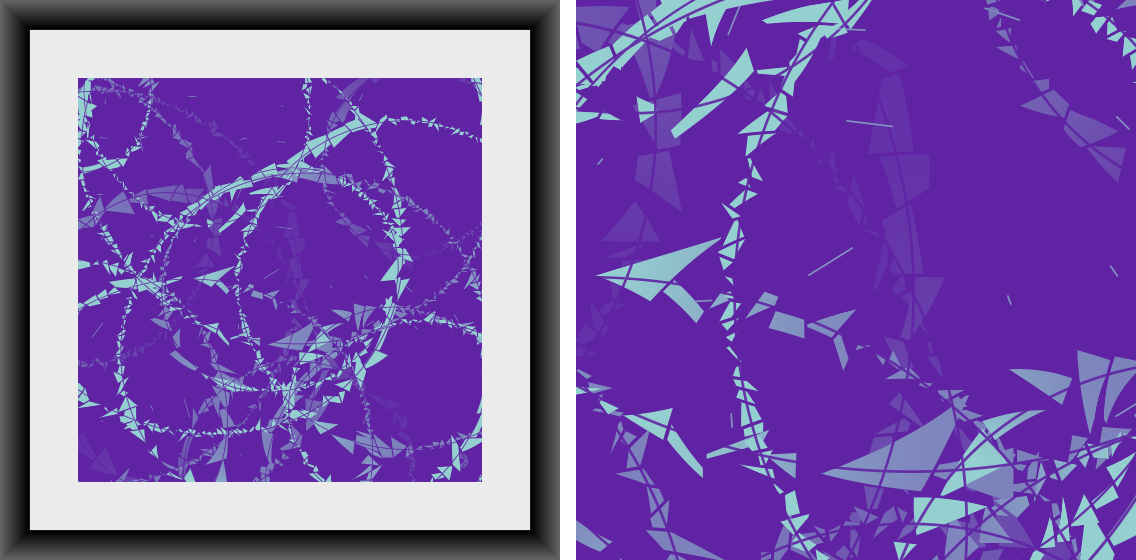
Left: the whole. Right: its middle third, enlarged.
Write a Shadertoy shader that draws this background.

```glsl
// Bevelled dark frame and pale mat around a violet field crossed by rings of teal shards.
const float TAU = 6.2831853;
const float FRAME = 0.0534;        // frame width
const float MAT = 0.1393;          // distance from canvas edge to the field
const int RINGS = 16;
const vec3 VIOLET = vec3(0.375, 0.137, 0.645);
const vec3 TEAL = vec3(0.585, 0.815, 0.815);
const vec3 PAPER = vec3(0.92);

vec4 hash4(vec2 p) {
    vec4 q = fract(p.xyxy * vec4(0.1031, 0.1030, 0.0973, 0.1099));
    q += dot(q, q.wzxy + 33.33);
    return fract((q.xxyz + q.yzzw) * q.zywx);
}

float fill(float d, float px) { return clamp(0.5 - d / px, 0.0, 1.0); }

mat2 rotate(float a) { return mat2(cos(a), -sin(a), sin(a), cos(a)); }

float segment(vec2 p, vec2 halfAxis) {
    return length(p - halfAxis * clamp(dot(p, halfAxis) / dot(halfAxis, halfAxis), -1.0, 1.0));
}

// Convex four-sided piece; c is (along, across) the ring, cell k of count.
float shard(vec2 c, float k, float count, float len, float seed) {
    vec4 a = hash4(vec2(mod(k, count), seed));
    vec4 b = hash4(vec2(mod(k + 1.0, count), seed));
    float tall = min(len, 0.032), gap = 0.0014;
    float left = (a.x - 0.5) * 0.6 * len + (a.y - 0.5) * 1.3 * c.y;
    float right = len + (b.x - 0.5) * 0.6 * len + (b.y - 0.5) * 1.3 * c.y;
    float x = (c.x - 0.5 * len) * 2.2 * tall / len;
    float top = tall * mix(0.08, 0.68, a.z * a.z) + (a.w - 0.5) * x;
    float base = tall * mix(0.08, 0.68, b.z * b.z) + (b.w - 0.5) * x;
    return max(max(left + gap - c.x, c.x - right + gap), max(c.y - top, -c.y - base));
}

// Returns (shard opacity, distance to the ring's thin guide curve).
vec2 ring(vec2 p, float id, float px) {
    vec4 h = hash4(vec2(id, 7.0));
    vec2 centre = mix(vec2(-0.05), vec2(1.05), fract(0.5 + id * vec2(0.7549, 0.5698)));
    float radius = mix(0.2, 0.54, fract(0.3 + id * 0.618));
    vec2 e = rotate(h.x * TAU) * (p - centre) * vec2(1.0, mix(0.85, 1.2, h.y));
    float across = length(e) - radius;
    if (abs(across) > 0.06) return vec2(0.0, 1.0);

    // Uneven spacing: cells bunch and stretch around the ring.
    float turn = atan(e.y, e.x) / TAU;
    float count = floor(TAU * radius / 0.021);
    float wave = TAU * (3.0 * turn + h.z);
    float u = count * (turn + 0.7 * sin(wave) / (3.0 * TAU));
    float len = TAU * radius / (count * (1.0 + 0.7 * cos(wave)));
    float offset = 0.005 * sin(TAU * (5.0 * turn + h.w));

    float d = 1.0;
    for (int j = -1; j <= 1; j++) {
        float k = floor(u) + float(j);
        d = min(d, shard(vec2((u - k) * len, across - offset), k, count, len, id));
    }
    // Every third ring is faint; the others dim over part of their sweep.
    float faint = mix(0.08, 0.5, 0.5 + 0.5 * sin(TAU * (2.0 * turn + h.w)));
    float strong = mix(0.55, 1.0, smoothstep(-0.95, -0.6, sin(TAU * (turn + h.y))));
    float opacity = mod(id, 3.0) > 1.5 ? faint : strong;
    return vec2(fill(d, px) * opacity, abs(across));
}

// Sparse hairline scratches, one at most in each grid cell.
float scratches(vec2 p, float px) {
    float cells = 9.0;
    vec2 id = floor(p * cells);
    vec4 h = hash4(id + 41.0);
    vec2 local = (fract(p * cells) - mix(vec2(0.3), vec2(0.7), h.xy)) / cells;
    vec2 halfAxis = vec2(cos(h.z * TAU), sin(h.z * TAU)) * mix(0.002, 0.028, h.w * h.w);
    float present = step(0.5, fract(h.x * 17.0 + h.w * 5.0));
    return present * 0.65 * fill(segment(local, halfAxis) - 0.0007, px);
}

// Small rosette made of two rings of beads.
float rosette(vec2 p, float px) {
    float d = 1.0;
    for (int i = 0; i < 2; i++) {
        float r = 0.010 + 0.006 * float(i), n = 10.0 + 4.0 * float(i);
        float a = (fract(atan(p.y, p.x) / TAU * n) - 0.5) * TAU / n;
        vec2 bead = length(p) * vec2(cos(a), sin(a)) - vec2(r, 0.0);
        d = min(d, abs(length(bead) - 0.0022) - 0.0005);
    }
    return 0.6 * fill(d, px);
}

vec3 field(vec2 p, float px) {
    float ink = 0.0, curve = 1.0;
    for (int i = 0; i < RINGS; i++) {
        vec2 r = ring(p, float(i), px);
        ink = max(ink, r.x);
        curve = min(curve, r.y);
    }
    ink *= 1.0 - 0.9 * fill(curve - 0.0011, px);
    ink = max(ink, scratches(p, px));
    ink = max(ink, rosette(p - vec2(0.948, 0.052), px));
    return mix(VIOLET, TEAL, ink);
}

void mainImage(out vec4 fragColor, in vec2 fragCoord) {
    vec2 uv = fragCoord / iResolution.xy;
    float px = 1.0 / min(iResolution.x, iResolution.y);
    vec2 border = min(uv, 1.0 - uv);
    float edge = min(border.x, border.y);

    // Mitred bevel darkens inward, so opposite canvas edges agree.
    vec3 color = vec3(0.4 * max(0.0, 1.0 - edge / (0.95 * FRAME)));
    color = mix(color, PAPER, fill(FRAME - edge, px));

    float scale = 1.0 - 2.0 * MAT;
    vec3 inner = field((uv - MAT) / scale, px / scale);
    color = mix(color, inner, fill(MAT - edge, px));
    fragColor = vec4(color, 1.0);
}
```
